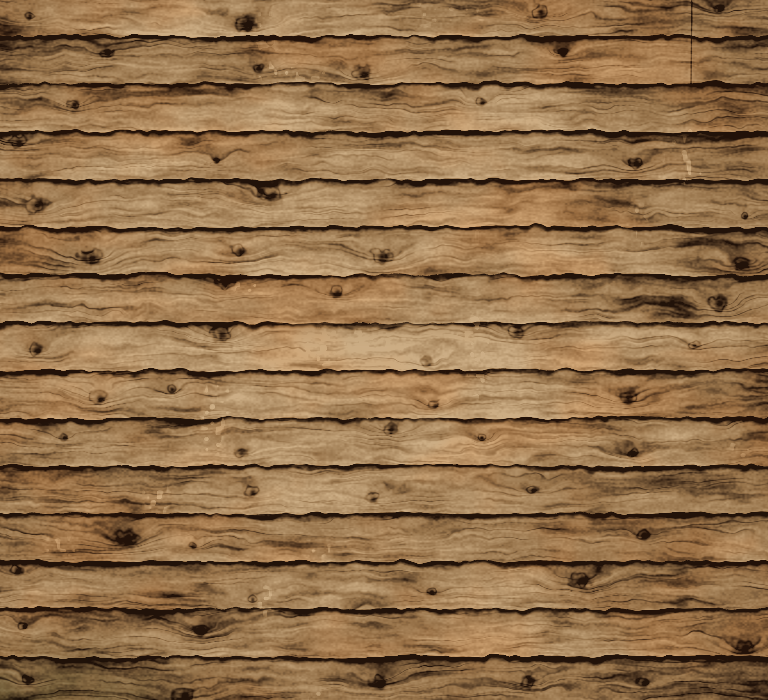
Write a Shadertoy shader that draws this texture.

```glsl
#define BOARDS 14.66        // boards over the canvas height
#define FIRST_SEAM 0.062    // height of the lowest seam
#define KNOT_CELL 3.2       // one possible knot per this length
#define KNOT_CHANCE 0.72
#define JOINT_X 0.9         // butt joint in the top two boards
#define BRIGHTNESS 0.84
#define VIGNETTE 0.17
#define DARK vec3(0.13, 0.07, 0.035)
#define MID vec3(0.58, 0.44, 0.28)
#define LIGHT vec3(0.80, 0.68, 0.52)

float hash(vec2 p) {
    return fract(sin(dot(p, vec2(127.1, 311.7))) * 43758.5);
}

float noise(vec2 p) {
    vec2 i = floor(p), f = fract(p);
    f = f * f * (3.0 - 2.0 * f);
    return mix(mix(hash(i), hash(i + vec2(1, 0)), f.x),
               mix(hash(i + vec2(0, 1)), hash(i + vec2(1, 1)), f.x), f.y);
}

float fbm(vec2 p) {
    float sum = 0.0, amp = 0.53;
    for (int i = 0; i < 4; i++) {
        sum += amp * noise(p);
        p = p * 2.03 + 17.3;
        amp *= 0.5;
    }
    return sum;
}

// Ragged lower edge of the board above a seam
float seamOffset(float x, float seam) {
    float row = seam * 17.0 + 5.5;
    return 0.06 * (noise(vec2(x * 0.6, row)) - 0.5)
         + 0.08 * (noise(vec2(x * 3.2, row + 3.0)) - 0.5)
         + 0.06 * (noise(vec2(x * 7.5, row + 6.0)) - 0.5);
}

// x: how far the grain bulges, y: how dark the knot is
vec2 knots(vec2 q, float board) {
    vec2 result = vec2(0.0);
    float cell = floor(q.x / KNOT_CELL);
    for (float k = -1.0; k <= 1.0; k++) {
        vec2 id = vec2(cell + k, board);
        if (hash(id + 3.7) > KNOT_CHANCE) continue;
        vec2 center = vec2((id.x + 0.1 + 0.8 * hash(id + 9.1)) * KNOT_CELL,
                           board + 0.18 + 0.64 * hash(id + 21.3));
        float size = hash(id + 33.9);
        float radius = mix(0.06, 0.17, size * size);
        vec2 d = q - center;
        float dist = length(d * vec2(0.75, 1.0)) / radius;
        dist += 0.9 * (noise(q * 10.0) - 0.5);
        float ring = (dist - 1.0) / 0.3;
        float core = length(d - radius * vec2(0.25, -0.2)) / radius * 1.3;
        float bulge = dot(d * vec2(0.45, 1.0), d * vec2(0.45, 1.0)) / (radius * radius * 5.0);
        result.x += 2.6 * radius * exp(-bulge);
        result.y += 0.3 * exp(-ring * ring) + 0.6 * exp(-core * core) + 0.08 * exp(-bulge);
    }
    return result;
}

// Thin dark contour of a noise field
float grainLine(vec2 p, float width) {
    return 1.0 - smoothstep(0.0, width, abs(noise(p) - 0.5));
}

void mainImage(out vec4 fragColor, in vec2 fragCoord) {
    vec2 uv = fragCoord / iResolution.xy;
    float aspect = iResolution.x / iResolution.y;
    float pixel = BOARDS / iResolution.y;
    vec2 q = vec2(uv.x * aspect, uv.y - FIRST_SEAM) * BOARDS;

    // Boards and the signed height above the nearest seam
    float seam = floor(q.y + 0.5);
    float above = q.y - seam - seamOffset(q.x, seam);
    float board = above < 0.0 ? seam - 1.0 : seam;
    vec2 local = q + vec2(board * 37.0, board * 5.3);

    // Grain, bent around the knots
    vec2 knot = knots(q, board);
    float flow = local.y + knot.x + 0.4 * fbm(local * vec2(0.45, 1.3))
               + 0.1 * noise(local * vec2(2.8, 4.0))
               + 0.035 * noise(local * vec2(8.0, 6.0));
    float streak = fbm(vec2(local.x * 0.45, flow * 6.0));
    float fine = noise(vec2(local.x * 1.8, flow * 19.0));
    float lines = grainLine(vec2(local.x * 0.4, flow * 7.0), 0.15)
                * smoothstep(0.2, 0.65, noise(local * vec2(1.3, 4.0)));
    lines += 0.75 * grainLine(vec2(local.x * 0.7 + 8.0, flow * 11.0), 0.2)
           * smoothstep(0.3, 0.7, noise(local * vec2(1.8, 5.0) + 40.0));

    // Tone: stains, grain, grit and darkened margins
    float patches = fbm(local * vec2(0.4, 0.7) + 11.0);
    float weather = fbm(q * vec2(0.35, 0.25) + 53.0);
    float grit = 0.6 * noise(q * 13.0) + noise(q * vec2(21.0, 27.0)) - 0.8;
    vec2 margin = (uv - vec2(0.45, 0.53)) * 2.0;
    float tone = BRIGHTNESS + 0.45 * (patches - 0.5) + 0.3 * (weather - 0.5)
               + 0.4 * (streak - 0.5) + 0.24 * (fine - 0.5) + 0.15 * grit
               + 0.12 * (hash(vec2(board, 4.4)) - 0.5);
    tone -= 0.27 * lines + knot.y + VIGNETTE * dot(margin, margin);
    tone -= 0.2 * smoothstep(0.6, 0.85, fbm(q * vec2(0.6, 1.4) + 70.0));

    // Pale chips
    float chips = smoothstep(0.7, 0.8, noise(q * 9.0 + 5.0))
                * smoothstep(0.86, 0.94, noise(q * 0.9 + 31.0));
    tone += 0.3 * chips;

    // Lit lower rim, then the gap and its shadow on the board below
    float below = max(-above, 0.0);
    float covered = smoothstep(0.6 * pixel, -0.6 * pixel, above);
    float gap = 0.09 * noise(vec2(q.x * 1.6, seam * 9.0))
              + 0.05 * noise(vec2(q.x * 6.0, seam * 9.0 + 4.0)) - 0.02;
    float shadow = 0.42 * exp(-below / 0.13)
                 + 0.5 * (1.0 - smoothstep(gap - 0.02, gap + 0.08, below));
    float rim = exp(-max(above, 0.0) / 0.045);
    tone = min(tone, 1.0) + mix(0.15 * rim, -shadow, covered);

    // Butt joint
    float joint = abs(q.x - JOINT_X * aspect * BOARDS - 0.03 * (noise(q * 3.0) - 0.5));
    tone -= 0.4 * step(12.0, board) * (1.0 - smoothstep(0.005, 0.005 + pixel, joint));

    // Colour, with faint rusty stains and a green lower left corner
    tone = clamp(tone, 0.0, 1.0);
    vec3 color = tone < 0.5 ? mix(DARK, MID, tone * 2.0) : mix(MID, LIGHT, tone * 2.0 - 1.0);
    float rust = smoothstep(0.4, 0.75, fbm(local * vec2(0.5, 0.8) + 90.0));
    color *= mix(vec3(1.0), vec3(1.02, 0.95, 0.88), rust);
    float moss = smoothstep(0.3, 0.0, length(uv * vec2(0.8, 2.5))) * fbm(q * 2.0);
    color *= mix(vec3(1.0), vec3(0.6, 0.68, 0.6), moss);
    fragColor = vec4(color, 1.0);
}
```
